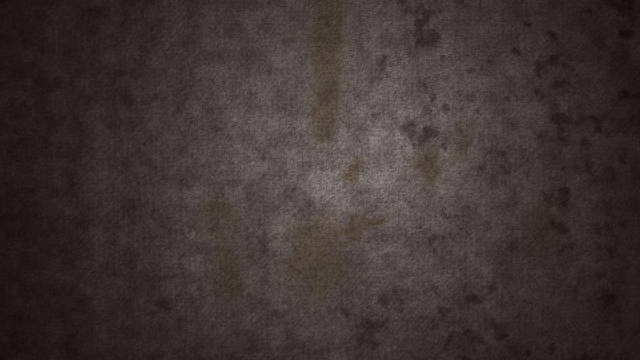
Reproduce this texture procedurally as a Shadertoy shader.

```glsl
// Worn brown-grey plaster under a soft central light that falls off to dark edges.
// A Gaussian glow is broken up by fractal noise, vertical streaks, ochre stains
// placed as ragged ellipses, small dark blotches on the right and a gritty grain.

float hash(vec2 p) {
    return fract(sin(dot(p, vec2(127.1, 311.7))) * 43758.5453);
}

float noise(vec2 p) {
    vec2 i = floor(p), f = fract(p);
    f = f * f * (3.0 - 2.0 * f);
    return mix(mix(hash(i), hash(i + vec2(1, 0)), f.x),
               mix(hash(i + vec2(0, 1)), hash(i + vec2(1, 1)), f.x), f.y);
}

float fbm(vec2 p) {
    float sum = 0.0, amp = 0.5;
    for (int i = 0; i < 5; i++) {
        sum += amp * noise(p);
        p = mat2(1.6, 1.2, -1.2, 1.6) * p + 17.3;
        amp *= 0.55;
    }
    return sum / 1.055;
}

// Soft elliptical patch: 1 at its centre, fading past its radii
float patchAt(vec2 p, vec2 centre, vec2 radii) {
    vec2 d = (p - centre) / radii;
    return exp(-dot(d, d));
}

// Gritty surface: fine grains over slightly larger lumps, centred on zero
float grit(vec2 p) {
    vec2 r = mat2(0.8, 0.6, -0.6, 0.8) * p;
    return 0.6 * noise(p * 270.0) + 0.45 * noise(r * 180.0 + 40.0)
         + 0.25 * noise(r * 90.0 + 11.0) - 0.65;
}

void mainImage(out vec4 fragColor, in vec2 fragCoord) {
    vec2 p = fragCoord / iResolution.y;
    p.x += 0.889 - 0.5 * iResolution.x / iResolution.y;

    // Central light and its brighter core
    vec2 d = p - vec2(0.95, 0.55);
    float glow = exp(-dot(d * d, vec2(2.5, 2.5)));
    float light = 0.105 + 0.3 * glow;
    light += 0.055 * patchAt(p, vec2(1.0, 0.57), vec2(0.27, 0.2));

    // Cloudy mottling, flecks and vertical streaks
    float cloud = fbm(p * 7.0);
    float fleck = fbm(p * 26.0 + 9.0);
    float streak = fbm(vec2(p.x * 18.0, p.y * 1.6) + 31.0);
    light *= 1.0 + 0.2 * (cloud - 0.5) + 0.42 * (fleck - 0.5) + 0.2 * (streak - 0.5);

    // Ochre stains: column above the centre, spots around it, washes below
    vec2 q = p + 0.07 * (vec2(fbm(p * 20.0), fbm(p * 20.0 + 60.0)) - 0.5);
    float stain = patchAt(q, vec2(0.91, 0.86), vec2(0.06, 0.2));
    stain += 0.8 * patchAt(q, vec2(0.90, 0.65), vec2(0.04, 0.05));
    stain += 1.1 * patchAt(q, vec2(0.99, 0.525), vec2(0.032, 0.03));
    stain += 1.1 * patchAt(q, vec2(0.985, 0.365), vec2(0.035, 0.028));
    stain += 0.9 * patchAt(q, vec2(1.05, 0.38), vec2(0.025, 0.02));
    stain += 0.9 * patchAt(q, vec2(0.88, 0.28), vec2(0.1, 0.14));
    stain += 0.7 * patchAt(q, vec2(0.60, 0.42), vec2(0.06, 0.05));
    stain += 0.7 * patchAt(q, vec2(0.63, 0.26), vec2(0.06, 0.12));
    stain += 0.8 * patchAt(q, vec2(1.19, 0.54), vec2(0.04, 0.07));
    stain += 0.7 * patchAt(q, vec2(1.285, 0.60), vec2(0.03, 0.07));
    stain += 0.7 * patchAt(q, vec2(1.50, 0.37), vec2(0.06, 0.1));
    stain = smoothstep(0.15, 0.9, stain * (0.1 + 1.7 * fleck));

    // Small ragged blotches, dense to the right of centre and sparse on the left
    float side = smoothstep(0.85, 1.25, p.x);
    float blotch = smoothstep(0.54, 0.74, 0.6 * fbm(p * 30.0 + 5.0) + 0.4 * fbm(p * 11.0 + 3.0));
    blotch *= mix(0.45, 1.2, side);
    blotch += 0.7 * patchAt(q, vec2(1.39, 0.09), vec2(0.035, 0.02));
    blotch += 0.7 * patchAt(q, vec2(1.70, 0.17), vec2(0.025, 0.04));
    blotch += 0.6 * patchAt(q, vec2(1.42, 0.31), vec2(0.025, 0.025));
    light *= 1.0 - 0.28 * min(blotch, 1.0);

    // Grain with a faint lit edge, strongest in the bright core
    float grain = grit(p);
    float edge = grain - grit(p + vec2(-0.0025, 0.0025));
    light *= 1.0 + (0.26 + 0.1 * glow) * grain + 0.13 * edge;

    // Warm grey wall, tinted by the stains
    vec3 wall = light - vec3(0.0, 0.042, 0.052);
    vec3 ochre = light * vec3(0.79, 0.65, 0.54);
    vec3 color = mix(wall, ochre, 0.85 * stain);
    fragColor = vec4(clamp(color, 0.0, 1.0), 1.0);
}
```
